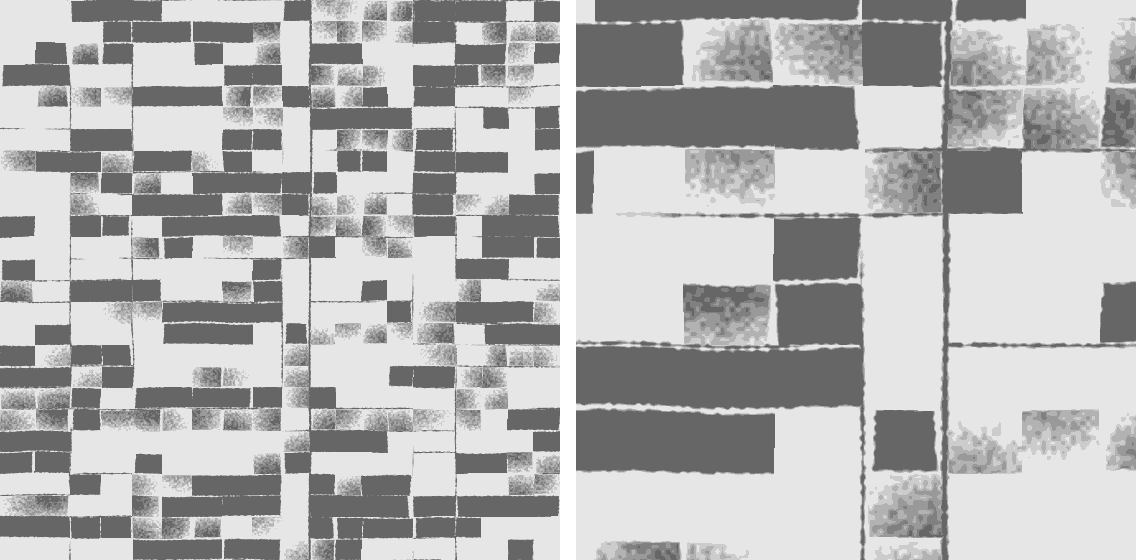
Left, the full canvas; right, a detail of the centre.
This pattern is drawn by a Shadertoy shader. Its source:

```glsl
// Worn block print: a grid of light, dark and grainy bricks with thin broken rules.

const vec3 LIGHT = vec3(0.90);
const vec3 DARK = vec3(0.40);
const float TONE_STEPS = 5.0;      // intervals between LIGHT and DARK
const float ROWS = 26.0;
const int PANELS = 7;
const float PANEL_EDGE[8] = float[8](0.0, 0.126, 0.237, 0.504, 0.554, 0.738, 0.814, 1.0);
const int PANEL_SPLITS[7] = int[7](2, 2, 5, 1, 4, 1, 4);
const int MAIN_RULE = 4;           // panel edge carrying the heaviest rule
const float JOIN_CHANCE = 0.45;    // chance that a brick extends into the next cell
const float DARK_SHARE = 0.36;
const float SHADED_SHARE = 0.23;
const float RULE_CHANCE = 0.38;
const float RULE_HALF_WIDTH = 0.0009;
const float GRAIN_FREQUENCY = 340.0;
const float GRAIN_STRENGTH = 0.55;
const float EDGE_ROUGHNESS = 0.0018;
const float WOBBLE = 0.004;
const float MIN_SOFTNESS = 0.0014;

float hash(vec2 p) {
    vec3 q = fract(vec3(p.xyx) * 0.1031);
    q += dot(q, q.yzx + 33.33);
    return fract((q.x + q.y) * q.z);
}

float noise(vec2 p) {
    vec2 i = floor(p), f = fract(p);
    f = f * f * (3.0 - 2.0 * f);
    return mix(mix(hash(i), hash(i + vec2(1, 0)), f.x),
               mix(hash(i + vec2(0, 1)), hash(i + vec2(1, 1)), f.x), f.y);
}

// Antialiased coverage of a signed distance
float cover(float dist) {
    return clamp(0.5 - dist / max(1.0 / iResolution.y, MIN_SOFTNESS), 0.0, 1.0);
}

float cellEdge(int panel, int cell) {
    return mix(PANEL_EDGE[panel], PANEL_EDGE[panel + 1],
               float(cell) / float(PANEL_SPLITS[panel]));
}

bool joinsLeft(int panel, int cell, float row) {
    return hash(vec2(float(panel * 8 + cell) + 71.0, row + 13.0)) < JOIN_CHANCE;
}

// Ink of one brick: solid run of cells, or a single grainy gradient cell
float brickInk(vec2 p, int panel, float row, float grain) {
    int count = PANEL_SPLITS[panel];
    float across = (p.x - PANEL_EDGE[panel]) / (PANEL_EDGE[panel + 1] - PANEL_EDGE[panel]);
    int cell = clamp(int(floor(across * float(count))), 0, count - 1);
    int first = cell, last = cell;
    for (int i = 0; i < 4; i++) {
        if (first > 0 && joinsLeft(panel, first, row)) first--;
        if (last < count - 1 && joinsLeft(panel, last + 1, row)) last++;
    }
    float kind = hash(vec2(float(panel * 8 + first) + 5.0, row + 41.0));
    if (kind > DARK_SHARE + SHADED_SHARE) return 0.0;
    bool shaded = kind > DARK_SHARE;
    if (shaded) { first = cell; last = cell; }

    // Uneven, slightly slanted outline
    vec2 id = vec2(float(panel * 8 + first), row);
    vec4 h = vec4(hash(id + 101.0), hash(id + 211.0), hash(id + 307.0), hash(id + 401.0));
    float rise = fract(p.y * ROWS);
    float left = cellEdge(panel, first) + mix(-0.002, 0.006, h.x * h.x) + 0.006 * (h.z - 0.5) * rise;
    float right = cellEdge(panel, last + 1) - mix(-0.002, 0.006, h.y * h.y) + 0.006 * (h.w - 0.5) * rise;
    float low = row / ROWS + mix(-0.0006, 0.0022, h.z);
    float high = (row + 1.0) / ROWS - mix(-0.0006, 0.0022, h.w);
    float dist = max(max(left - p.x, p.x - right), max(low - p.y, p.y - high));
    float ink = cover(dist + (grain - 0.5) * EDGE_ROUGHNESS);
    if (!shaded) return ink;

    // Directional shade, fading at the corners
    vec2 q = 2.0 * vec2((p.x - left) / (right - left), rise) - 1.0;
    float angle = 6.2832 * h.x;
    float shade = mix(0.2, 0.85, h.y) + 0.45 * dot(q, vec2(cos(angle), sin(angle)));
    shade -= 0.17 * dot(q, q);
    return ink * clamp(shade + (grain - 0.5) * GRAIN_STRENGTH, 0.0, 1.0);
}

// Thin broken rules along panel edges and row edges
float ruleInk(vec2 p, int panel, float grain) {
    float rough = (grain - 0.5) * EDGE_ROUGHNESS;
    float ink = 0.0;
    for (int i = 1; i < PANELS; i++) {
        bool isMain = i == MAIN_RULE;
        float wear = isMain ? 1.0 : smoothstep(0.36, 0.56, noise(vec2(float(i) * 17.0, p.y * 11.0)));
        float halfWidth = RULE_HALF_WIDTH * (isMain ? 2.0 : 1.0);
        ink = max(ink, wear * cover(abs(p.x - PANEL_EDGE[i]) - halfWidth + rough));
    }
    float line = floor(p.y * ROWS + 0.5);
    float present = step(hash(vec2(float(panel) + 61.0, line + 19.0)), RULE_CHANCE);
    float wear = smoothstep(0.22, 0.5, noise(vec2(p.x * 16.0, line * 7.0)));
    return max(ink, present * wear * cover(abs(p.y - line / ROWS) - RULE_HALF_WIDTH + rough));
}

void mainImage(out vec4 fragColor, in vec2 fragCoord) {
    vec2 uv = fragCoord / iResolution.xy;
    float grain = noise(uv * GRAIN_FREQUENCY);
    vec2 p = uv + WOBBLE * (vec2(noise(uv * 14.0), noise(uv * 14.0 + 53.0)) - 0.5);
    int panel = 0;
    for (int i = 1; i < PANELS; i++) if (p.x >= PANEL_EDGE[i]) panel = i;

    float ink = max(brickInk(p, panel, floor(p.y * ROWS), grain), ruleInk(p, panel, grain));
    ink = floor(ink * TONE_STEPS + 0.5) / TONE_STEPS;
    fragColor = vec4(mix(LIGHT, DARK, ink), 1.0);
}
```
